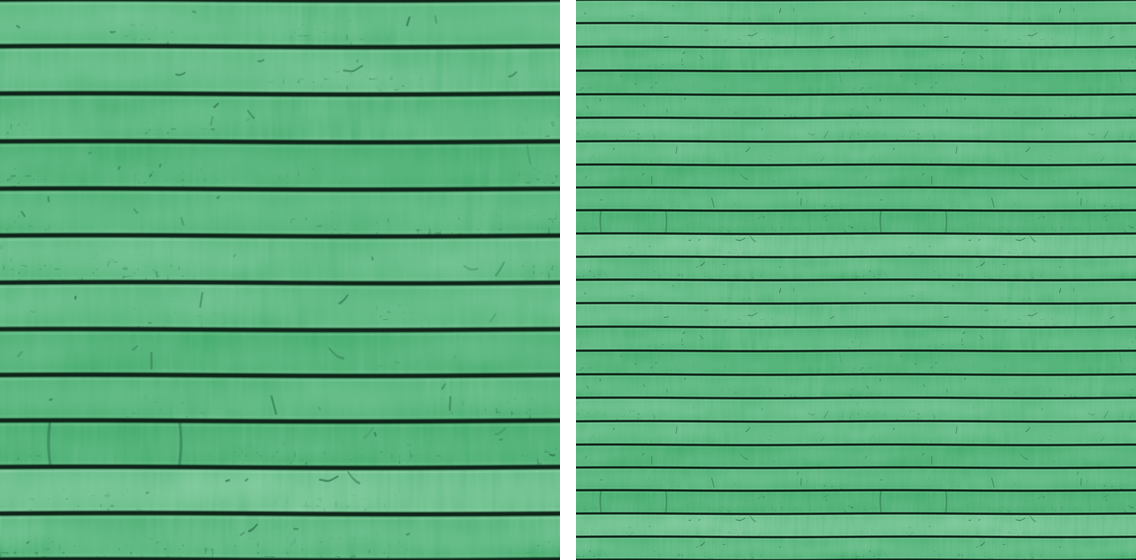
Left, the tile; right, the same tile 2 across and 2 down.
Reproduce this texture procedurally as a Shadertoy shader.

```glsl
// Twelve horizontal green painted boards with dark joints, faint streaks and scratches.

const float BOARDS = 12.0;
const float TAU = 6.2831853;

// Paint tone of each board, bottom to top
const float TONES[12] = float[12](.20, .56, .05, .20, .07, .34, .33, .19, .05, .21, .38, .31);

float hash(vec2 p) {
    vec3 q = fract(p.xyx * .1031);
    q += dot(q, q.yzx + 33.33);
    return fract((q.x + q.y) * q.z);
}

// Value noise that wraps in x after a whole number of cells
float noise(vec2 p, float period) {
    vec2 i = floor(p), f = fract(p);
    f = f * f * (3.0 - 2.0 * f);
    float x0 = mod(i.x, period), x1 = mod(i.x + 1.0, period);
    return mix(mix(hash(vec2(x0, i.y)), hash(vec2(x1, i.y)), f.x),
               mix(hash(vec2(x0, i.y + 1.0)), hash(vec2(x1, i.y + 1.0)), f.x), f.y);
}

// Horizontal offset to a centre, wrapped and measured in board heights
float wrapOffset(float x, float centre) {
    return (fract(x - centre + .5) - .5) * BOARDS;
}

float segment(vec2 p, vec2 halfSpan) {
    return length(p - halfSpan * clamp(dot(p, halfSpan) / dot(halfSpan, halfSpan), -1.0, 1.0));
}

// Short scratches scattered over one board, plus fine grit
float scratches(float x, float v, float row, float aa) {
    float marks = 0.0;
    for (float i = 0.0; i < 5.0; i++) {
        vec2 seed = vec2(row * 7.0 + 3.0, i * 11.0 + 5.0);
        float angle = TAU * hash(seed + 41.0);
        float reach = mix(.02, .2, pow(hash(seed + 67.0), 2.0));
        vec2 p = vec2(wrapOffset(x, hash(seed)), v - mix(.2, .8, hash(seed + 23.0)));
        p.y += .03 * cos(p.x * 14.0);
        float line = 1.0 - smoothstep(.006, .018 + aa, segment(p, reach * vec2(cos(angle), sin(angle))));
        marks = max(marks, line * mix(.1, .6, hash(seed + 89.0)));
    }
    float patchy = smoothstep(.5, .8, noise(vec2(x * 7.0, row * 5.0 + 2.0), 7.0));
    float grit = smoothstep(.82, .97, noise(vec2(x * 150.0, row * 31.0 + v * 13.0), 150.0));
    return max(marks, .3 * grit * patchy * smoothstep(.7, .1, v));
}

// Two thin upright cracks across the third board
float cracks(float x, float v, float row, float aa) {
    float marks = 0.0;
    for (float i = 0.0; i < 2.0; i++) {
        float bend = (.04 - .08 * i) * sin(v * 3.0);
        float dist = abs(wrapOffset(x, .09 + .23 * i) + bend);
        marks = max(marks, 1.0 - smoothstep(.01, .03 + aa, dist));
    }
    return row == 2.0 ? marks * .45 : 0.0;
}

void mainImage(out vec4 fragColor, in vec2 fragCoord) {
    vec2 uv = fragCoord / iResolution.xy;
    float x = uv.x, y = uv.y * BOARDS, aa = BOARDS / iResolution.y;

    // Nearest joint, slightly uneven and bowed
    float joint = floor(y + .5), id = mod(joint, BOARDS);
    float shift = -.03 * (1.0 - cos(TAU * id / BOARDS)) + .02 * (hash(vec2(id, 9.0)) - .5);
    float bow = .013 * sin(TAU * (x + .15 * hash(vec2(id, 4.0))));
    float d = y - joint - shift - bow;

    // Board index and height within the board
    float start = d > 0.0 ? joint : joint - 1.0;
    float row = mod(start, BOARDS), v = y - start;

    // Paint tone: clouds, upright streaks and a paler middle
    float tone = TONES[int(row)];
    tone += .24 * (noise(vec2(x * 5.0, row * 9.0 + v * 1.5), 5.0) - .5);
    tone += .12 * (noise(vec2(x * 14.0, row * 13.0 + v * 3.0), 14.0) - .5);
    float streak = noise(vec2(x * 170.0, row * 17.0 + v * 1.2), 170.0)
                 + noise(vec2(x * 60.0, row * 19.0 + v), 60.0) - 1.0;
    tone += streak * mix(.04, .17, noise(vec2(x * 6.0, row * 3.0 + 1.0), 6.0));
    tone += .12 * (smoothstep(.08, .45, abs(d)) - .5);
    tone += .03 * (hash(floor(vec2(x * 512.0, uv.y * 512.0))) - .5);

    // Lit lips along both sides of the joint
    float lip = exp(-pow((abs(d) - .095) / .022, 2.0));
    tone += lip * (d < 0.0 ? .3 : .17);

    vec3 color = mix(vec3(.32, .70, .47), vec3(.56, .82, .66), tone);
    float wear = max(scratches(x, v, row, aa), cracks(x, v, row, aa));
    color = mix(color, vec3(.13, .40, .26), wear);

    // Dark joint with soft sides
    float gap = 1.0 - smoothstep(.018, max(.075, .018 + aa), abs(d));
    color = mix(color, vec3(.055, .14, .095), gap);

    fragColor = vec4(color, 1.0);
}
```
